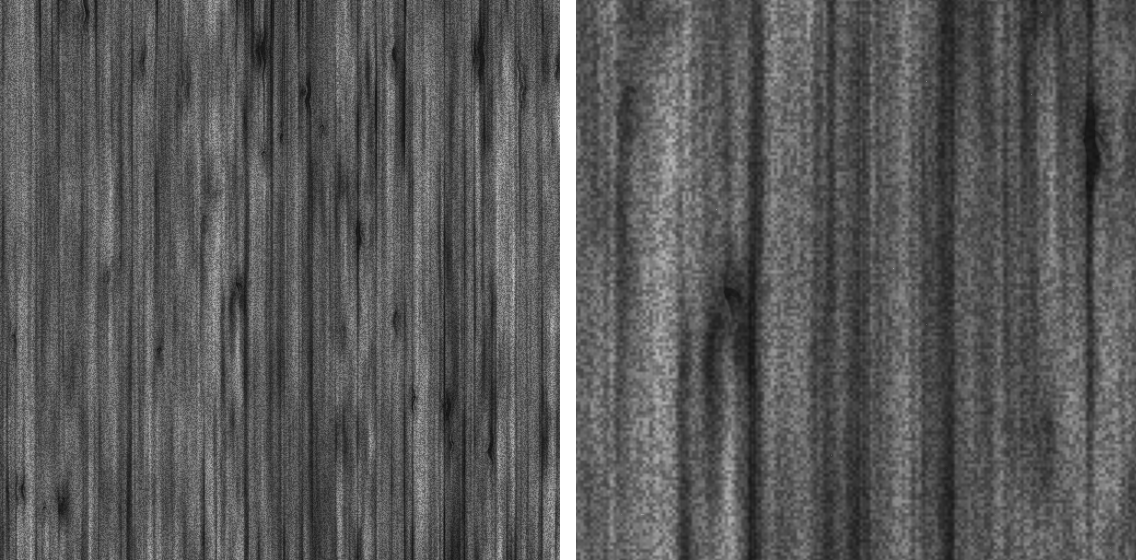
Left: the whole. Right: its middle third, enlarged.
Give the GLSL for this texture, as a Shadertoy shader.

```glsl
// Charcoal-stained bamboo board: narrow vertical strips, fibres, dark knots and fine grain.

float hash(vec2 p) {
    vec3 q = fract(vec3(p.xyx) * 0.1031);
    q += dot(q, q.yzx + 33.33);
    return fract((q.x + q.y) * q.z);
}

float noise(vec2 p) {
    vec2 cell = floor(p), f = fract(p);
    f = f * f * (3.0 - 2.0 * f);
    return mix(mix(hash(cell), hash(cell + vec2(1, 0)), f.x),
               mix(hash(cell + vec2(0, 1)), hash(cell + vec2(1, 1)), f.x), f.y);
}

// Tone and streakiness of one strip
vec2 stripLook(float id) {
    float tone = hash(vec2(id, 7.0));
    float streaky = hash(vec2(id, 19.0));
    return vec2(0.265 + 0.17 * tone, 0.07 + 0.30 * streaky * streaky);
}

// Feathered knots: adds their darkness and glow, and bends the fibres at p
vec2 knots(inout vec2 p) {
    float dark = 0.0, glow = 0.0, bend = 0.0;
    for (int i = 0; i < 30; i++) {
        float n = float(i);
        float size = 0.6 + 0.6 * hash(vec2(n, 51.0));
        vec2 centre = vec2((n + hash(vec2(n, 31.0))) / 30.0, hash(vec2(n, 43.0)));
        vec2 d = (p - centre) / (size * vec2(0.011, 0.036));
        float body = exp(-dot(d, d));
        float arc = 1.0 - smoothstep(0.04, 0.2, abs(length(d * vec2(1.0, 2.2)) - 0.6));
        dark += body * size + 0.7 * arc * smoothstep(-0.1, 0.3, d.y) * body;
        glow += exp(-d.x * d.x * 1.5 - pow(d.y * 0.5 + 1.2, 2.0));
        bend += body * (0.0035 * sin(d.y * 5.0 + n) + 0.004 * d.x);
    }
    p.x += bend;
    return vec2(dark, glow);
}

void mainImage(out vec4 fragColor, in vec2 fragCoord) {
    vec2 uv = fragCoord / iResolution.y;
    vec2 p = uv;
    vec2 knot = knots(p);
    p.x += 0.003 * (noise(p * vec2(9.0, 5.0)) - 0.5);

    // Strips of uneven width, with a dark seam at some joints
    float x = uv.x * 28.0;
    float joint = floor(x + 0.5);
    float offset = x - joint - 0.7 * (hash(vec2(joint, 3.0)) - 0.5);
    vec2 look = mix(stripLook(joint - 1.0), stripLook(joint), smoothstep(-0.03, 0.03, offset));
    float seam = (1.0 - smoothstep(0.02, 0.1, abs(offset))) * hash(vec2(joint, 11.0));
    float grey = look.x + 0.05 * (noise(vec2(x * 0.7, uv.y * 3.0)) - 0.5);

    // Fibres, from broad blotchy streaks down to hair lines
    float streak = 0.65 * noise(p * vec2(75.0, 9.0)) + 0.35 * noise(p * vec2(160.0, 24.0) + 40.0);
    grey += look.y * 1.3 * (streak - 0.5);
    grey += 0.15 * (noise(p * vec2(130.0, 1.5) + 80.0) - 0.5);
    grey += 0.13 * (noise(p * vec2(290.0, 5.0) + 120.0) - 0.5);

    // Thin dark grooves that run almost the full height
    float groove = 1.0 - smoothstep(0.10, 0.32, noise(p * vec2(140.0, 0.9) + 200.0));
    grey -= 0.12 * groove * (0.4 + 0.9 * noise(p * vec2(60.0, 7.0) + 17.0));
    grey -= 0.13 * seam;

    // Knots with torn, wavy fibres and a pale tail below
    float torn = smoothstep(0.2, 0.75, noise(p * vec2(150.0, 14.0) + 300.0));
    grey += 0.10 * knot.y * (noise(p * vec2(85.0, 12.0) + 60.0) - 0.15);
    grey -= 0.23 * min(knot.x, 1.2) * (0.35 + 0.65 * torn);
    grey = max(grey, 0.10);

    // Fine speckle and rare bright dust
    float grain = noise(uv * 512.0 + 0.5);
    float dust = smoothstep(0.993, 1.0, noise(uv * 512.0 + 700.5));
    grey *= 1.0 + 0.58 * (grain - 0.5);
    grey += 0.22 * dust;

    fragColor = vec4(vec3(clamp(grey, 0.0, 1.0)), 1.0);
}
```
